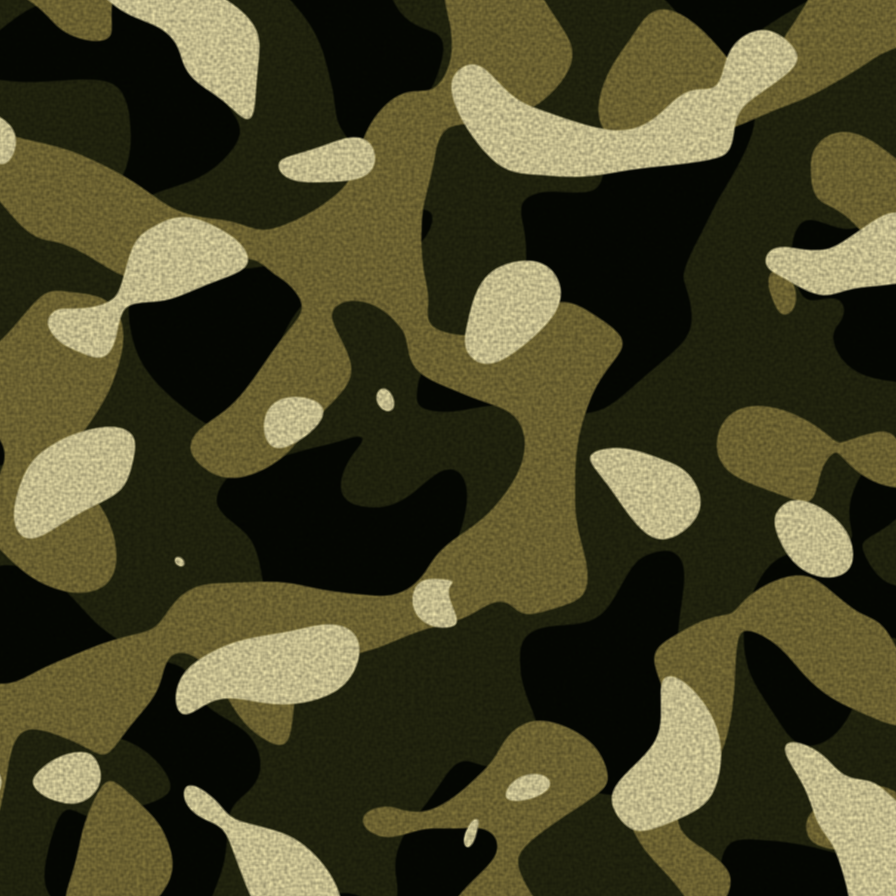
This pattern is drawn by a WebGL 1 fragment shader. Its source:

```glsl
precision highp float;

uniform vec2 u_resolution;

#define OLIVE vec3(0.122, 0.130, 0.052)
#define BLACK vec3(0.016, 0.024, 0.008)
#define BROWN vec3(0.420, 0.380, 0.190)
#define CREAM vec3(0.765, 0.732, 0.550)
#define BLACK_LEVEL 0.36   // levels are in standard deviations of the blob field
#define BROWN_LEVEL 0.47
#define CREAM_LEVEL 1.03
#define BLOB_SCALE 6.6     // noise cells across the canvas
#define WARP 0.06
#define GRAIN 0.19
#define WEAVE 0.025
#define EDGE 0.0017        // soft edge width in canvas units

const float TAU = 6.28318;

float hash(vec2 p) {
  return fract(sin(dot(p, vec2(127.1, 311.7))) * 43758.5453);
}

// Dot product of a lattice point's random direction with the offset to it
float slope(vec2 cell, vec2 offset) {
  float angle = TAU * hash(cell);
  return dot(vec2(cos(angle), sin(angle)), offset);
}

float gradientNoise(vec2 p) {
  vec2 i = floor(p), f = fract(p);
  vec2 w = f * f * f * (f * (f * 6.0 - 15.0) + 10.0);
  vec2 x = vec2(1.0, 0.0);
  float low = mix(slope(i, f), slope(i + x, f - x), w.x);
  float high = mix(slope(i + x.yx, f - x.yx), slope(i + 1.0, f - 1.0), w.x);
  return mix(low, high, w.y);
}

// Two rotated noises hide the lattice; the factor gives unit deviation
float blobField(vec2 uv, float scale, float seed) {
  vec2 bend = vec2(gradientNoise(uv * 5.0 + seed),
                   gradientNoise(uv * 5.0 + seed + 31.4));
  vec2 p = (uv + WARP * bend) * scale;
  vec2 turned = mat2(0.8, 0.6, -0.6, 0.8) * p;
  return 3.28 * (gradientNoise(p + seed * 1.7) +
                 gradientNoise(turned + seed * 2.3 + 57.3));
}

// Coverage of one colour, with an even edge from the field's local slope
float blobs(vec2 uv, float scale, float seed, float level) {
  vec2 e = vec2(0.001, 0.0);
  float v = blobField(uv, scale, seed);
  vec2 grad = vec2(blobField(uv + e, scale, seed) - v,
                   blobField(uv + e.yx, scale, seed) - v) / e.x;
  float dist = (v - level) / max(length(grad), 1.0);
  float halfWidth = max(EDGE, 0.8 / min(u_resolution.x, u_resolution.y));
  return smoothstep(-halfWidth, halfWidth, dist);
}

// Woven cloth: fine fibres along both axes plus a regular thread pattern
float cloth(vec2 uv) {
  float fibres = gradientNoise(uv * vec2(170.0, 290.0) + 11.3) +
                 gradientNoise(uv * vec2(290.0, 190.0) + 71.9);
  float threads = sin(TAU * 128.0 * uv.x) * sin(TAU * 128.0 * uv.y);
  return 1.0 + GRAIN * fibres + WEAVE * threads;
}

void main() {
  vec2 uv = gl_FragCoord.xy / min(u_resolution.x, u_resolution.y);

  // Paint the layers from the ground up
  vec3 color = OLIVE;
  color = mix(color, BLACK, blobs(uv, BLOB_SCALE, 13.7, BLACK_LEVEL));
  color = mix(color, BROWN, blobs(uv, BLOB_SCALE, 42.1, BROWN_LEVEL));
  color = mix(color, CREAM, blobs(uv, BLOB_SCALE * 1.05, 88.6, CREAM_LEVEL));

  gl_FragColor = vec4(color * cloth(uv), 1.0);
}
```
